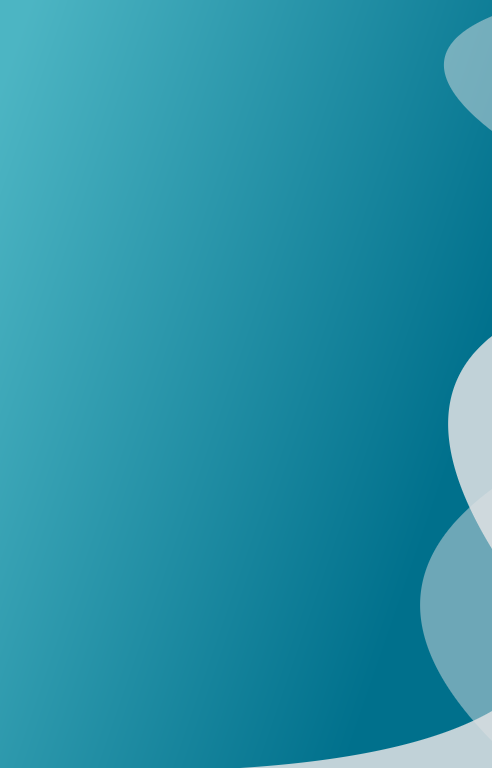
Give the GLSL for this background, as a WebGL 1 fragment shader.

```glsl
precision highp float;

uniform vec2 u_resolution;

const float ASPECT = 0.640625;
const vec3 AQUA = vec3(0.30, 0.71, 0.765);
const vec3 DEEP_TEAL = vec3(0.0, 0.44, 0.55);
const vec3 MIST = vec3(0.87, 0.88, 0.89);

float cross2(vec2 a, vec2 b) {
    return a.x * b.y - a.y * b.x;
}

// Approximate signed distance to the quadratic curve with control points
// a, b, c; positive on the hollow side
float curveDistance(vec2 p, vec2 a, vec2 b, vec2 c) {
    vec2 ab = b - a;
    vec2 ac = c - a;
    float area = cross2(ab, ac);

    // Barycentric weights and their gradients
    float wb = cross2(p - a, ac) / area;
    float wc = cross2(ab, p - a) / area;
    float wa = 1.0 - wb - wc;
    vec2 gradB = vec2(ac.y, -ac.x) / area;
    vec2 gradC = vec2(-ab.y, ab.x) / area;
    vec2 gradA = -gradB - gradC;

    float field = 4.0 * wa * wc - wb * wb;
    vec2 slope = 4.0 * (gradA * wc + gradC * wa) - 2.0 * wb * gradB;
    return field / max(length(slope), 0.0001);
}

// Lobe bulging in from the right edge: top, tip and bottom heights
float lobeDistance(vec2 p, float top, vec2 tip, float bottom) {
    vec2 a = vec2(ASPECT, top);
    vec2 c = vec2(ASPECT, bottom);
    vec2 control = 2.0 * tip - 0.5 * (a + c);
    return curveDistance(p, a, control, c);
}

// Wave below the curve, cut off above its crest
float waveDistance(vec2 p, vec2 start, vec2 control, vec2 crest) {
    float below = -curveDistance(p, start, control, crest);
    return min(below, crest.y + 0.02 - p.y);
}

vec3 layer(vec3 base, float dist, float pixel, float opacity) {
    float coverage = clamp(dist / pixel + 0.5, 0.0, 1.0);
    return mix(base, MIST, coverage * opacity);
}

vec3 diagonalGradient(vec2 p) {
    float along = dot(vec2(p.x, 1.0 - p.y), vec2(0.945, 0.327));
    return mix(AQUA, DEEP_TEAL, clamp((along - 0.0365) / 0.7135, 0.0, 1.0));
}

void main() {
    vec2 p = gl_FragCoord.xy / u_resolution * vec2(ASPECT, 1.0);
    float pixel = 1.0 / u_resolution.y;

    vec3 color = diagonalGradient(p);

    // Translucent lobes on the right
    float upper = lobeDistance(p, 0.979, vec2(0.578, 0.9154), 0.8294);
    float lower = lobeDistance(p, 0.3633, vec2(0.547, 0.2122), 0.0352);
    float middle = lobeDistance(p, 0.5625, vec2(0.5835, 0.448), 0.2852);
    color = layer(color, upper, pixel, 0.49);
    color = layer(color, lower, pixel, 0.49);
    color = layer(color, middle, pixel, 0.87);

    // Pale wave along the bottom
    float wave = waveDistance(p, vec2(0.3125, 0.0), vec2(0.5365, 0.0143),
                              vec2(ASPECT, 0.0742));
    color = layer(color, wave, pixel, 0.87);

    gl_FragColor = vec4(color, 1.0);
}
```
